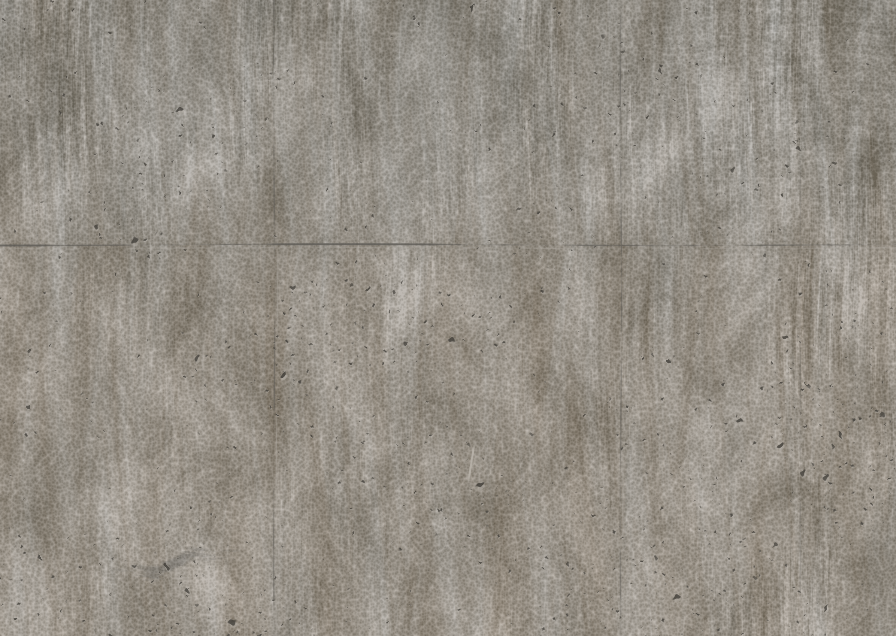
Give the GLSL for this texture, as a Shadertoy shader.

```glsl
const vec3 SHADE = vec3(0.48, 0.46, 0.42);
const vec3 LIGHT = vec3(0.67, 0.65, 0.62);
const vec3 PIT_COLOR = vec3(0.24, 0.23, 0.21);
const vec3 JOINT_COLOR = vec3(0.36, 0.35, 0.33);
const vec3 WARM_TINT = vec3(0.008, 0.0, -0.007);
const vec2 JOINT_ORIGIN = vec2(0.306, 0.615);  // fraction of the canvas
const vec2 PANEL_SIZE = vec2(0.387, 0.75);
const float JOINT_HALF_WIDTH = 0.0011;         // fraction of the height
const float BASE_TONE = 0.64;
const float CLOUD_AMOUNT = 0.50;
const float STREAK_AMOUNT = 0.34;
const float FIBRE_AMOUNT = 0.36;
const float GRAIN_AMOUNT = 0.72;
const float GRAIN_SCALE = 210.0;

vec2 hash2(vec2 p) {
    vec3 q = fract(p.xyx * vec3(0.1031, 0.1030, 0.0973));
    q += dot(q, q.yzx + 33.33);
    return fract((q.xx + q.yz) * q.zy);
}

// Warped layers of sines, roughly -1 to 1
float sineNoise(vec2 p) {
    float sum = 0.0, amplitude = 0.5;
    for (int i = 0; i < 5; i++) {
        p += 0.7 * sin(p.yx * 1.3 + vec2(1.7, 4.1) * float(i + 1));
        sum += amplitude * sin(p.x + 0.8) * sin(p.y + 2.3);
        p = mat2(1.5, 1.1, -1.1, 1.5) * p + 3.7;
        amplitude *= 0.68;
    }
    return sum;
}

// Distance to the nearest cell point
float cellular(vec2 p) {
    float nearest = 2.0;
    for (int i = 0; i < 9; i++) {
        vec2 c = floor(p) + vec2(i % 3, i / 3) - 1.0;
        nearest = min(nearest, length(c + hash2(c) - p));
    }
    return nearest;
}

// Sparse uneven holes: x is the hole, y its lit lower lip
vec2 pits(vec2 p, float scale, float density, float radius, float pixel) {
    p *= scale;
    float blur = 0.8 * pixel * scale;
    vec2 result = vec2(0.0);
    for (int i = 0; i < 9; i++) {
        vec2 c = floor(p) + vec2(i % 3, i / 3) - 1.0;
        vec2 shape = hash2(c + 57.0), pick = hash2(c + 113.0);
        vec2 d = p - c - hash2(c + 19.0);
        float angle = 3.1416 * shape.x, r = radius * mix(0.35, 1.0, shape.y * shape.y);
        mat2 turn = mat2(cos(angle), sin(angle), -sin(angle), cos(angle));
        vec2 stretch = vec2(0.8, 1.0 + pick.y);
        vec2 bent = d + 0.25 * r * sin(d.yx * 2.5 / r + 40.0 * shape);
        float hole = length(turn * bent * stretch) - r;
        float lip = length(turn * (d + vec2(-0.4, 0.9) * r) * stretch) - r;
        float present = step(pick.x, density) * mix(0.4, 1.0, shape.y);
        result = max(result, present * smoothstep(blur, -blur, vec2(hole, lip)));
    }
    return result;
}

float line(float d, float halfWidth, float pixel) {
    return smoothstep(halfWidth + 0.7 * pixel, halfWidth - 0.7 * pixel, abs(d));
}

float band(float x, float a, float b) {
    return smoothstep(a - 0.012, a + 0.004, x) * smoothstep(b + 0.012, b - 0.004, x);
}

void mainImage(out vec4 fragColor, in vec2 fragCoord) {
    vec2 uv = fragCoord / iResolution.xy, p = fragCoord / iResolution.y;
    float aspect = iResolution.x / iResolution.y, pixel = 1.0 / iResolution.y;
    // Panel grid with slightly uneven joints
    vec2 grid = (uv - JOINT_ORIGIN) / PANEL_SIZE;
    vec2 jointDist = (fract(grid + 0.5) - 0.5) * PANEL_SIZE * vec2(aspect, 1.0);
    jointDist += 0.001 * sin(p.yx * vec2(9.0, 6.0) + vec2(0.0, 1.5));
    float upper = smoothstep(0.45, 0.8, uv.y), right = smoothstep(0.6, 0.9, uv.x);
    // Clouds, vertical stains and patches of fibres
    float cloud = 0.6 * sineNoise(p * 9.0 + 4.0) + 0.7 * sineNoise(p * vec2(27.0, 19.0) + 11.0);
    float streak = sineNoise(p * vec2(46.0, 5.0) + floor(grid.y) * 7.0);
    float fibre = sineNoise(p * vec2(270.0, 12.0) + 9.0);
    float brushed = sineNoise(p * vec2(26.0, 210.0));
    float patchy = clamp(0.6 + 1.3 * sineNoise(p * vec2(17.0, 6.0) + 31.0), 0.1, 1.3);
    float tone = BASE_TONE + CLOUD_AMOUNT * cloud + STREAK_AMOUNT * streak;
    tone += FIBRE_AMOUNT * fibre * patchy * (0.6 + 0.6 * max(upper, right));
    tone += 0.2 * brushed * upper * right - 0.16 * smoothstep(0.8, 1.0, uv.y);
    tone += 0.35 * smoothstep(0.16, 0.0, length((uv - vec2(0.02, 0.05)) * vec2(2.0, 1.0)));
    // Grain at two sizes, turned against each other
    vec2 turned = mat2(0.8, 0.6, -0.6, 0.8) * p;
    float grain = cellular(p * GRAIN_SCALE) + 0.7 * cellular(turned * GRAIN_SCALE * 0.63) - 0.8;
    tone += GRAIN_AMOUNT * grain;
    // Grime gathered beside the joints
    vec2 grime = exp(-abs(jointDist) * vec2(60.0, 45.0));
    tone -= 0.2 * max(grime.x, grime.y) * (0.5 + cloud);
    vec3 color = mix(SHADE, LIGHT, clamp(tone, -0.4, 1.4));
    color += WARM_TINT * (0.8 - 1.2 * upper - 1.2 * streak);
    // Faded trowel smear and a pale scratch
    vec2 s = p - vec2(0.195 * aspect, 0.115);
    s.y -= 0.22 * s.x + 0.008 * sin(s.x * 60.0);
    float smear = smoothstep(1.0, 0.3, length(s / vec2(0.085, 0.014)) - 0.5 * brushed);
    color = mix(color, vec3(0.46, 0.45, 0.43) + 0.1 * grain, 0.55 * smear);
    vec2 scratch = p - vec2(0.526 * aspect, 0.272);
    float mark = line(scratch.x - 0.16 * scratch.y, 0.0016, pixel) * band(scratch.y, -0.022, 0.022);
    color = mix(color, LIGHT * 1.1, 0.8 * mark);
    // Broken, partly filled joints with a pale edge
    float open = band(uv.x, 0.305, 0.485) + band(uv.x, -0.1, 0.05);
    float wear = clamp(0.5 + 1.2 * sineNoise(p * 23.0), 0.1, 1.0);
    float across = line(jointDist.y, JOINT_HALF_WIDTH * (1.0 + 0.4 * open), pixel) * mix(0.65 * wear, 0.8, open);
    float down = line(jointDist.x, JOINT_HALF_WIDTH, pixel) * 0.55 * wear;
    float seam = line(p.x - 0.893 * aspect, 0.0008, pixel) * 0.35 * wear;
    float edge = max(line(jointDist.x - 0.004, 0.001, pixel), line(jointDist.y + 0.005, 0.001, pixel));
    color = mix(color, LIGHT, 0.5 * edge * (1.0 - wear));
    color = mix(color, JOINT_COLOR, max(max(across, down), seam));
    // Air holes, clustered and denser toward the floor
    float cluster = clamp(0.5 + 1.5 * sineNoise(p * 8.0 + 21.0), 0.1, 1.4) * mix(1.3, 0.6, uv.y);
    vec2 holes = max(pits(p, 75.0, 0.3 * cluster, 0.17, pixel), pits(p + 3.0, 26.0, 0.2 * cluster, 0.13, pixel));
    color = mix(color, LIGHT * 1.04, 0.5 * holes.y);
    fragColor = vec4(mix(color, PIT_COLOR, 0.8 * holes.x), 1.0);
}
```
